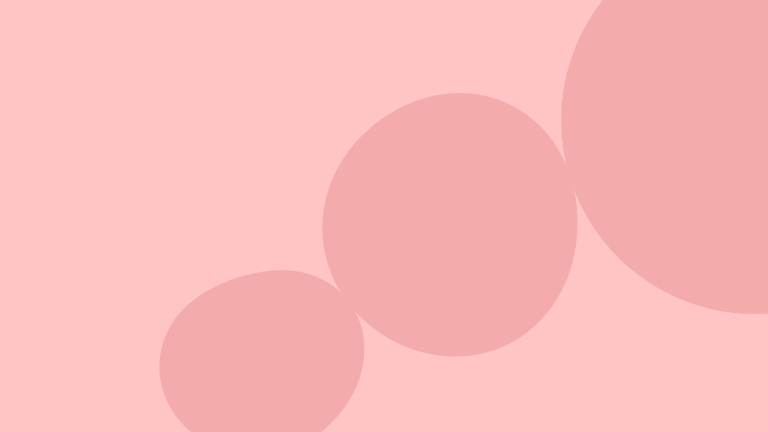
A WebGL 2 fragment shader for this background:

```glsl
#version 300 es
precision highp float;
// Three soft-edged rose blobs climbing from lower left to upper right on pale pink.

uniform vec2 u_resolution;
out vec4 fragColor;

// Colours
const vec3 PALE_PINK = vec3(1.0, 0.769, 0.769);
const vec3 ROSE = vec3(0.955, 0.671, 0.671);

// Blobs, in units of canvas height: centre and mean radius
const vec3 SMALL_BLOB = vec3(0.608, 0.162, 0.2243);
const vec3 MIDDLE_BLOB = vec3(1.046, 0.479, 0.300);
const vec3 LARGE_BLOB = vec3(1.748, 0.722, 0.449);

// Outline wobble: cosine and sine weights of the 2nd, then the 3rd harmonic
const vec4 SMALL_WOBBLE = vec4(0.0116, 0.0120, -0.0028, 0.0035);
const vec4 MIDDLE_WOBBLE = vec4(-0.0046, 0.0029, -0.0045, -0.0004);
const vec4 LARGE_WOBBLE = vec4(0.0);

// Approximate signed distance to a circle whose radius varies with angle
float blobDistance(vec2 p, vec3 blob, vec4 wobble) {
    vec2 d = p - blob.xy;
    float angle = atan(d.y, d.x);
    vec4 harmonics = vec4(cos(2.0 * angle), sin(2.0 * angle),
                          cos(3.0 * angle), sin(3.0 * angle));
    return length(d) - blob.z - dot(wobble, harmonics);
}

void main() {
    vec2 p = gl_FragCoord.xy / u_resolution.y;
    float pixel = 1.0 / u_resolution.y;

    // Union of the blobs
    float dist = blobDistance(p, SMALL_BLOB, SMALL_WOBBLE);
    dist = min(dist, blobDistance(p, MIDDLE_BLOB, MIDDLE_WOBBLE));
    dist = min(dist, blobDistance(p, LARGE_BLOB, LARGE_WOBBLE));

    // Smooth edge, about one pixel wide
    float coverage = clamp(0.5 - dist / pixel, 0.0, 1.0);
    fragColor = vec4(mix(PALE_PINK, ROSE, coverage), 1.0);
}
```
